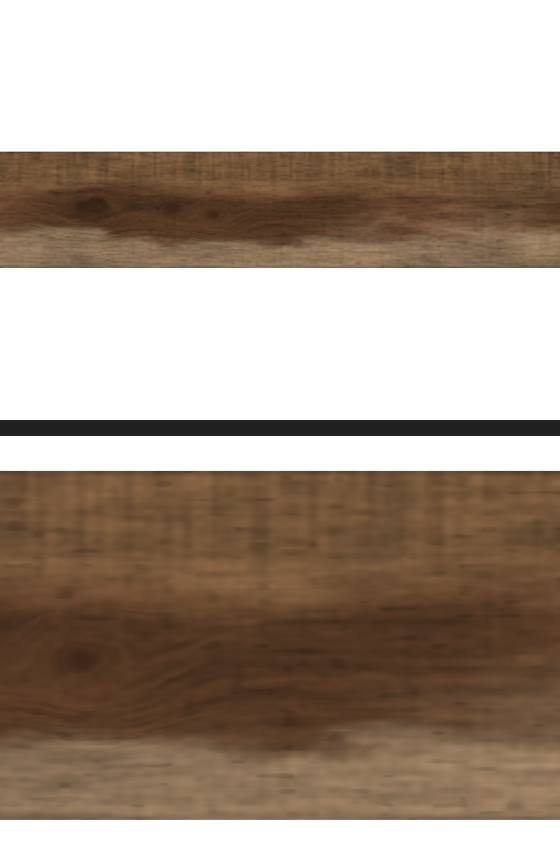
Top, the full canvas; bottom, a detail of the centre.
Reproduce this texture procedurally as a Shadertoy shader.

```glsl
// A long brown wood plank with dark knotty heartwood, lying across a white ground.
#define PLANK_BOTTOM 0.362
#define PLANK_TOP 0.639
#define FIBRE_CONTRAST 0.16
#define RING_CONTRAST 0.17
#define SAW_CONTRAST 0.20
#define HEART_SOFTNESS 0.09
#define KNOT_DARKNESS 0.55

const vec3 WHITE = vec3(1.0);
const vec3 UPPER_TAN = vec3(0.455, 0.335, 0.225);
const vec3 LOWER_GREY = vec3(0.535, 0.435, 0.335);
const vec3 HEART_BROWN = vec3(0.325, 0.215, 0.140);
const vec3 KNOT_BROWN = vec3(0.190, 0.115, 0.075);

float hash(vec2 p) {
    vec3 a = fract(vec3(p.xyx) * 0.1031);
    a += dot(a, a.yzx + 33.33);
    return fract((a.x + a.y) * a.z);
}

float noise(vec2 p) {
    vec2 cell = floor(p), f = fract(p);
    f = f * f * (3.0 - 2.0 * f);
    return mix(mix(hash(cell), hash(cell + vec2(1, 0)), f.x),
               mix(hash(cell + vec2(0, 1)), hash(cell + vec2(1, 1)), f.x), f.y);
}

float fbm(vec2 p) {
    float sum = 0.0, weight = 0.5;
    for (int i = 0; i < 4; i++) {
        sum += weight * noise(p);
        p = p * 2.03 + 17.3;
        weight *= 0.5;
    }
    return sum / 0.9375;
}

// Bends the grain height into rings around a knot; z gathers the dark cores.
vec3 bendAround(vec3 grain, vec2 q, vec2 centre, vec2 size) {
    vec2 d = (q - centre) / size;
    d += 0.5 * (vec2(fbm(q * 7.0), fbm(q * 7.0 + 40.0)) - 0.5);
    float r = length(d);
    float pull = exp(-0.45 * r * r);
    grain.y = mix(grain.y, centre.y + r * size.y, pull);
    grain.z = max(grain.z, exp(-4.0 * r * r) + 0.35 * pull);
    return grain;
}

// Coverage of the dark heartwood, with wavering upper and lower borders.
float heartwood(vec2 q) {
    float waver = 0.20 * (fbm(vec2(q.x * 1.6, q.y * 3.0)) - 0.5)
                + 0.10 * (fbm(vec2(q.x * 5.0, q.y * 16.0)) - 0.5);
    float swell = (q.x - 0.9) / 0.5;
    float top = 0.69 + 0.07 * exp(-swell * swell) - 0.03 * smoothstep(1.2, 2.0, q.x);
    float bottom = 0.38 - 0.11 * smoothstep(0.3, 1.6, q.x) + 0.11 * smoothstep(3.0, 4.6, q.x);
    float y = q.y + waver;
    float band = smoothstep(bottom - HEART_SOFTNESS, bottom + 0.5 * HEART_SOFTNESS, y)
               * (1.0 - smoothstep(top - HEART_SOFTNESS, top + HEART_SOFTNESS, y));
    float patchy = smoothstep(0.25, 0.60, fbm(q * vec2(1.8, 5.0) + 9.0));
    float fade = smoothstep(2.5, 3.4, q.x);
    return band * mix(1.0, 0.35 + 0.6 * patchy, fade) * mix(0.8, 1.0, smoothstep(0.0, 0.5, q.x));
}

vec3 wood(vec2 q) {
    // Grain flowing around three knots
    vec3 grain = vec3(q, 0.0);
    grain = bendAround(grain, q, vec2(0.78, 0.52), vec2(0.21, 0.12));
    grain = bendAround(grain, q, vec2(1.50, 0.52), vec2(0.12, 0.09));
    grain = bendAround(grain, q, vec2(1.85, 0.46), vec2(0.16, 0.11));

    // Broad colour zones
    float heart = heartwood(q);
    float upper = smoothstep(0.28, 0.62, q.y + 0.15 * (fbm(q * vec2(1.5, 4.0)) - 0.5));
    vec3 colour = mix(LOWER_GREY, UPPER_TAN, upper);
    colour = mix(colour, HEART_BROWN, heart);
    colour = mix(colour, KNOT_BROWN, KNOT_DARKNESS * grain.z);

    // Cloudy stains, growth rings and fine fibres
    float shade = 1.0 + 0.42 * (fbm(q * vec2(1.7, 6.0) + 30.0) - 0.5);
    float rings = fbm(vec2(q.x * 1.3, grain.y * 30.0) + 5.0) - 0.5;
    shade += RING_CONTRAST * rings * (1.0 + heart + 2.0 * grain.z);
    shade += FIBRE_CONTRAST * (noise(vec2(q.x * 9.0, grain.y * 58.0)) - 0.5);
    shade += 0.10 * (noise(q * vec2(34.0, 60.0)) - 0.5);

    // Short dark pores
    float pores = smoothstep(0.76, 0.95, noise(vec2(q.x * 14.0, grain.y * 48.0) + 70.0));
    shade -= 0.12 * pores;

    // Upright saw marks, strongest along the top
    float saw = noise(vec2(q.x * 36.0, q.y * 5.0)) - 0.5;
    shade += SAW_CONTRAST * saw * mix(0.22, 1.0, smoothstep(0.62, 0.92, q.y));

    // Darkened long edges
    shade -= 0.22 * smoothstep(0.975, 1.0, q.y) + 0.15 * smoothstep(0.025, 0.0, q.y);
    return colour * shade;
}

void mainImage(out vec4 fragColor, in vec2 fragCoord) {
    vec2 p = fragCoord / iResolution.y;
    float aspect = iResolution.x / iResolution.y;
    float height = PLANK_TOP - PLANK_BOTTOM;

    // Plank space: unit height, 4.81 units long
    vec2 q = vec2(p.x / aspect * 4.81, (p.y - PLANK_BOTTOM) / height);
    float soft = 0.6 / iResolution.y;
    float inside = smoothstep(-soft, soft, p.y - PLANK_BOTTOM)
                 * smoothstep(-soft, soft, PLANK_TOP - p.y);
    fragColor = vec4(mix(WHITE, clamp(wood(q), 0.0, 1.0), inside), 1.0);
}
```
